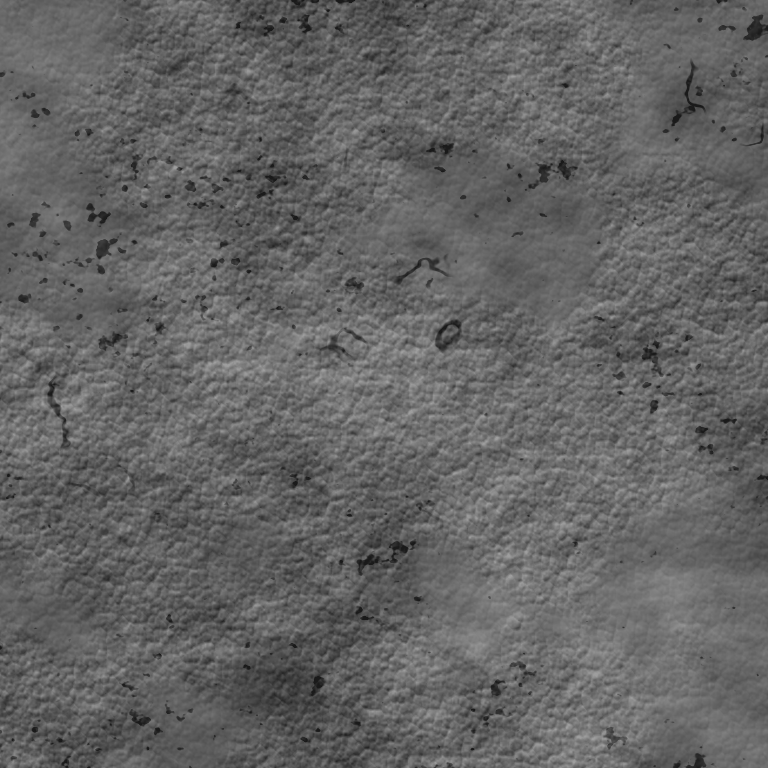
Give the GLSL for this texture, as a WebGL 2 fragment shader.

```glsl
#version 300 es
precision highp float;
// Weathered grey plaster: gritty relief, smooth worn patches, pits, ledges and short cracks.

uniform vec2 u_resolution;
out vec4 fragColor;

const float BASE_TONE = 0.388;
const float BROAD_CONTRAST = 0.20;
const float MOTTLE_CONTRAST = 0.17;
const float RELIEF_STRENGTH = 0.56;
const float GRIT_CONTRAST = 0.07;
const float PIT_DEPTH = 0.21;
const float STAIN_DEPTH = 0.035;
const float CRACK_DEPTH = 0.22;
const float PALE_GAIN = 0.045;
const float LEDGE_HEIGHT = 0.11;
const float GRAIN_FREQ = 62.0;
const float GRANULE_FREQ = 115.0;
const float GRIT_FREQ = 340.0;
const vec2 LIGHT_STEP = vec2(-0.0015, 0.0037);

// Integer hash giving two values in 0..1
vec2 hash2(vec2 cell) {
    uvec2 v = uvec2(ivec2(cell)) * 1664525u + 1013904223u;
    v.x += v.y * 1664525u;
    v.y += v.x * 1664525u;
    v ^= v >> 16u;
    v.x += v.y * 1664525u;
    v.y += v.x * 1664525u;
    v ^= v >> 16u;
    return vec2(v & 0xffffu) / 65535.0;
}

float valueNoise(vec2 p) {
    vec2 i = floor(p), f = fract(p);
    vec2 s = f * f * (3.0 - 2.0 * f);
    float low = mix(hash2(i).x, hash2(i + vec2(1, 0)).x, s.x);
    float high = mix(hash2(i + vec2(0, 1)).x, hash2(i + vec2(1, 1)).x, s.x);
    return mix(low, high, s.y);
}

float fbm(vec2 p, int octaves) {
    float sum = 0.0, weight = 0.5, total = 0.0;
    for (int k = 0; k < octaves; k++) {
        sum += weight * valueNoise(p);
        total += weight;
        weight *= 0.5;
        p = mat2(1.6, 1.2, -1.2, 1.6) * p + 17.3;
    }
    return sum / total;
}

// Rounded granules around jittered cell centres
float granules(vec2 p) {
    vec2 i = floor(p), f = fract(p);
    float nearest = 1.0;
    for (int y = -1; y <= 1; y++) {
        for (int x = -1; x <= 1; x++) {
            vec2 o = vec2(x, y);
            vec2 d = o + hash2(i + o) - f;
            nearest = min(nearest, dot(d, d));
        }
    }
    return 1.0 - nearest;
}

// Surface height: grit scaled by roughness, plus broken flake ledges
float surfaceHeight(vec2 p, float roughness, float ledgeMask) {
    float grit = 0.65 * fbm(p * GRAIN_FREQ, 3) + 0.26 * granules(p * GRANULE_FREQ);
    float flake = smoothstep(0.49, 0.515, fbm(p * 5.5 + 31.0, 6));
    return grit * roughness + LEDGE_HEIGHT * ledgeMask * flake;
}

void main() {
    vec2 p = gl_FragCoord.xy / u_resolution.y;

    // Region masks
    float roughness = mix(0.4, 1.2, smoothstep(0.36, 0.56, fbm(p * 4.5 + 5.0, 5)));
    float ledgeMask = smoothstep(0.45, 0.65, valueNoise(p * 6.0 + 71.0));
    float cluster = smoothstep(0.50, 0.70, fbm(p * vec2(6.0, 8.0) + 43.0, 4) + 0.05 * (p.y - 0.5));

    // Broad tone and mottling
    float tone = BASE_TONE;
    tone += BROAD_CONTRAST * (fbm(p * vec2(2.6, 3.6) + 9.0, 4) - 0.5);
    tone += MOTTLE_CONTRAST * (fbm(p * vec2(18.0, 25.0) + 3.0, 4) - 0.5);

    // Pale worn smears, stretched sideways
    float smear = smoothstep(0.54, 0.72, fbm(p * vec2(5.0, 9.0) + 87.0, 5));
    tone += PALE_GAIN * smear * (0.5 + fbm(p * vec2(30.0, 75.0), 3));

    // Relief lit from above
    float here = surfaceHeight(p, roughness, ledgeMask);
    float toLight = surfaceHeight(p + LIGHT_STEP, roughness, ledgeMask);
    tone += RELIEF_STRENGTH * (here - toLight);
    tone += GRIT_CONTRAST * roughness * (valueNoise(p * GRIT_FREQ) - 0.5);

    // Dark pits gathered in stained clusters
    float pitNoise = fbm(p * vec2(68.0, 82.0) + 13.0, 3);
    float pitLevel = mix(0.82, 0.65, cluster);
    tone -= STAIN_DEPTH * cluster;
    tone -= PIT_DEPTH * smoothstep(pitLevel, pitLevel + 0.10, pitNoise);

    // Short jagged cracks
    float crackLine = abs(fbm(p * 4.0 + 57.0, 6) - 0.5);
    float crackMask = smoothstep(0.66, 0.80, fbm(p * 9.0 + 23.0, 2));
    tone -= CRACK_DEPTH * crackMask * (1.0 - smoothstep(0.003, 0.011, crackLine));

    fragColor = vec4(vec3(clamp(tone, 0.10, 0.62)), 1.0);
}
```
